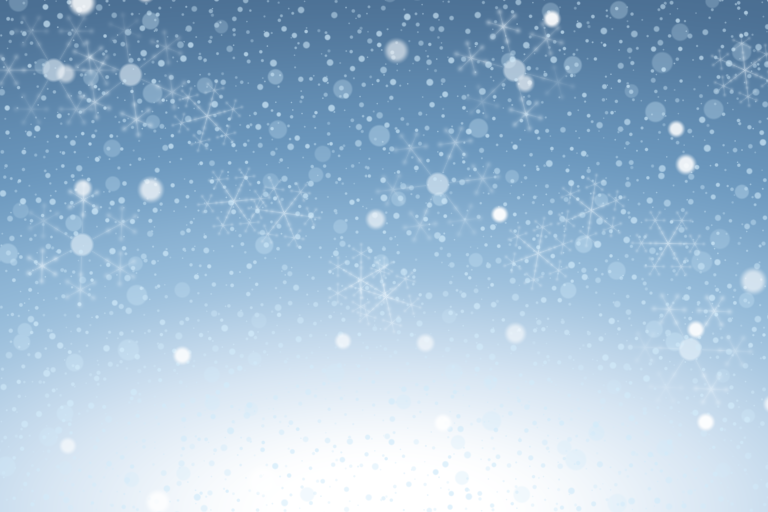
A Shadertoy shader for this background:

```glsl
// Winter backdrop: a steel-blue sky brightening to a white glow at the bottom centre.
// Hashed cells scatter snow, pale discs and soft balls; six-fold folded clusters of
// crystals follow two wavy strands. Lengths are in canvas heights.

#define GLOW_CENTER vec2(0.75, 0.0)
#define GLOW_SQUASH vec2(0.42, 1.0)
#define SNOW_CELL 0.033
#define DISC_CELL 0.115
#define BALL_CELL 0.235
#define HUB_REACH 0.088
#define LACE_REACH 0.052
#define SNOW_TINT vec3(0.82, 0.92, 0.98)

const float PI = 3.14159265;
const float SECTOR = PI / 3.0;

vec3 hash3(vec2 c) {
    vec3 q = fract(vec3(c.xyx) * vec3(0.1031, 0.1030, 0.0973) + 0.17);
    q += dot(q, q.yxz + 33.33);
    return fract((q.xxy + q.yzz) * q.zyx);
}

// Sky colour along an elliptical distance from the glow
vec3 sky(vec2 p) {
    float d = length((p - GLOW_CENTER) * GLOW_SQUASH);
    vec3 c = mix(vec3(1.0), vec3(0.82, 0.885, 0.945), smoothstep(0.08, 0.34, d));
    c = mix(c, vec3(0.58, 0.73, 0.85), smoothstep(0.26, 0.53, d));
    c = mix(c, vec3(0.42, 0.595, 0.745), smoothstep(0.47, 0.75, d));
    return mix(c, vec3(0.29, 0.43, 0.57), smoothstep(0.66, 1.08, d));
}

float disc(float d, float radius, float soft, float px) {
    return 1.0 - smoothstep(radius * (1.0 - soft) - px, radius + px, d);
}

// Jittered discs: one per kept cell, radius between the two limits
float scatter(vec2 p, float cell, vec2 radii, float soft, float keep, float seed, float px) {
    vec2 base = floor(p / cell);
    float cover = 0.0;
    for (int j = -1; j <= 1; j++)
    for (int i = -1; i <= 1; i++) {
        vec2 id = base + vec2(i, j);
        vec3 place = hash3(id + seed);
        vec3 look = hash3(id + seed + 71.7);
        float radius = mix(radii.x, radii.y, look.x * look.x);
        float d = length(p - (id + 0.08 + 0.84 * place.xy) * cell);
        float shade = step(look.z, keep) * mix(0.55, 1.0, look.y);
        cover = max(cover, shade * disc(d, radius, soft, px));
    }
    return cover;
}

// Folds the plane into one sixth; z is the sector number
vec3 fold(vec2 p) {
    float turn = atan(p.y, p.x) + SECTOR * 0.5;
    float a = mod(turn, SECTOR) - SECTOR * 0.5;
    return vec3(length(p) * vec2(cos(a), sin(a)), mod(floor(turn / SECTOR), 6.0));
}

// Small blurred crystal with beaded tips
float crystal(vec2 p, float size) {
    vec2 q = fold(p).xy;
    float arm = exp(-abs(q.y) / (size * 0.08)) * (1.0 - smoothstep(0.3 * size, size, q.x));
    float bead = exp(-dot(q - vec2(0.72 * size, 0.0), q - vec2(0.72 * size, 0.0)) / (size * size * 0.018));
    float core = exp(-dot(q, q) / (size * size * 0.03));
    return 0.4 * arm + 0.4 * bead + 0.55 * core;
}

// Ring of crystals joined to a round hub, or a denser lace without one
float cluster(vec2 p, float id, bool hub, float px) {
    float reach = hub ? HUB_REACH : LACE_REACH;
    if (length(p) > reach * 1.6) return 0.0;
    float turn = id * 1.7;
    p = mat2(cos(turn), -sin(turn), sin(turn), cos(turn)) * p;
    vec3 q = fold(p);
    float vary = mix(0.25, 1.0, hash3(vec2(q.z, id)).x);
    float light = crystal(q.xy - vec2(reach, 0.0), reach * 0.47) * (hub ? vary : 0.65);
    float stem = exp(-abs(q.y) / 0.0025) * (1.0 - smoothstep(0.6 * reach, reach, q.x));
    light += 0.25 * stem;
    if (hub) return max(light, 0.72 * disc(length(p), 0.024, 0.2, px));
    return light + 0.6 * crystal(p, reach * 0.65);
}

float clusters(vec2 p, float px) {
    float light = 0.0;
    // Upper strand: a wave that tightens toward the right
    for (int i = 0; i < 10; i++) {
        float k = float(i);
        float phase = 4.0 * PI * pow(k / 9.0, 1.7);
        vec2 c = vec2(0.105 + 0.15 * k, 0.658 + 0.205 * cos(phase));
        light += cluster(p - c, k, mod(k, 5.0) < 2.0, px);
    }
    // Lower strand: a zigzag sinking toward the right
    for (int i = 0; i < 5; i++) {
        float k = float(i);
        vec2 c = vec2(0.16 + 0.297 * k, 0.59 - 0.051 * k - 0.068 * cos(PI * k));
        light += cluster(p - c, k + 20.0, mod(k, 4.0) < 0.5, px);
    }
    return min(light, 0.85);
}

void mainImage(out vec4 fragColor, in vec2 fragCoord) {
    float px = 0.7 / iResolution.y;
    vec2 p = fragCoord / iResolution.y;
    vec3 color = sky(p);

    // Pale translucent discs, then crystals
    float discs = scatter(p, DISC_CELL, vec2(0.014, 0.022), 0.12, 0.75, 11.0, px);
    color = mix(color, SNOW_TINT, 0.36 * discs);
    color = mix(color, vec3(0.95, 0.98, 1.0), 0.75 * clusters(p, px));

    // Two sizes of falling snow
    float snow = scatter(p, SNOW_CELL, vec2(0.0035, 0.0075), 0.2, 0.82, 37.0, px);
    float dust = scatter(p, SNOW_CELL * 0.8, vec2(0.0015, 0.0035), 0.3, 0.7, 53.0, px);
    color = mix(color, SNOW_TINT, 0.72 * max(snow, 0.75 * dust));

    // Bright out-of-focus balls
    float balls = scatter(p, BALL_CELL, vec2(0.018, 0.034), 0.45, 0.85, 5.0, px);
    color = mix(color, vec3(1.0), 0.95 * balls);

    fragColor = vec4(color, 1.0);
}
```
